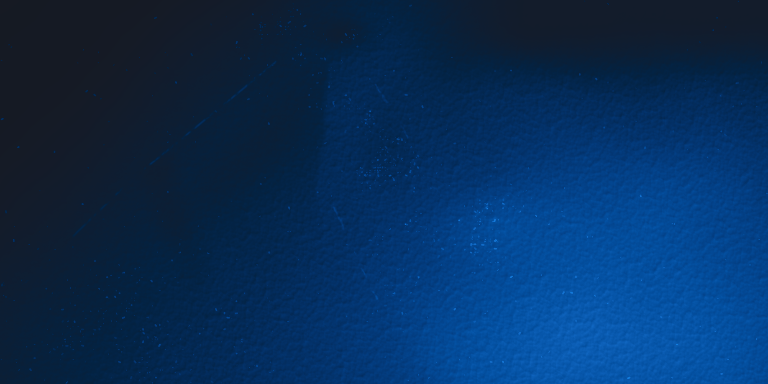
This background is drawn by a Shadertoy shader. Its source:

```glsl
// A dark, grained wall washed by blue light from the lower right.
// Soft elliptical glows and shadows set one light level, cellular relief adds
// leathery grain, and hashed fibres add worn dust; a ramp turns level into colour.

float hash(vec2 p) {
    vec3 q = fract(vec3(p.xyx) * 0.1031);
    q += dot(q, q.yzx + 33.33);
    return fract((q.x + q.y) * q.z);
}

vec2 hash2(vec2 p) { return vec2(hash(p), hash(p + 47.3)); }

// Soft elliptical spot: 1 at the centre, fading outward
float glow(vec2 p, vec2 centre, vec2 radius) {
    vec2 d = (p - centre) / radius;
    return exp(-dot(d, d));
}

float segmentDistance(vec2 p, vec2 a, vec2 b) {
    vec2 ab = b - a;
    return length(p - a - ab * clamp(dot(p - a, ab) / dot(ab, ab), 0.0, 1.0));
}

// Squared distance to the nearest jittered cell point
float cellular(vec2 p) {
    vec2 cell = floor(p);
    float nearest = 2.0;
    for (int y = -1; y <= 1; y++)
    for (int x = -1; x <= 1; x++) {
        vec2 c = cell + vec2(x, y);
        vec2 d = c + hash2(c) - p;
        nearest = min(nearest, dot(d, d));
    }
    return nearest;
}

// Layered, rotated and bent sines give cloudy variation in -1..1
float clouds(vec2 p) {
    float sum = 0.0, weight = 0.5;
    for (int i = 0; i < 5; i++) {
        sum += weight * sin(p.x + 1.3 * sin(p.y)) * cos(p.y + sin(0.7 * p.x));
        p = mat2(1.5, 1.1, -1.1, 1.5) * p + 2.7;
        weight *= 0.6;
    }
    return sum;
}

// Slope of the cellular surface, lit from the upper left
float relief(vec2 p, float scale) {
    vec2 q = p * scale + 0.5 * clouds(p * scale * 0.3);
    vec2 lean = vec2(-0.15, 0.28);
    return cellular(q + lean) - cellular(q - lean);
}

// Short bright fibres at random angles; density is the share of cells lit
float fibres(vec2 p, float scale, float density) {
    vec2 q = p * scale, cell = floor(q);
    float angle = 6.2832 * hash(cell + 5.7);
    vec2 along = 0.22 * hash(cell + 29.0) * vec2(cos(angle), sin(angle));
    vec2 centre = 0.4 + 0.2 * hash2(cell);
    float d = segmentDistance(fract(q), centre - along, centre + along);
    float lit = step(hash(cell + 91.7), density) * (0.3 + 0.7 * hash(cell + 13.1));
    return lit * smoothstep(0.34, 0.08, d);
}

// Thin line that breaks up along its length
float scratch(vec2 p, vec2 a, vec2 b) {
    float d = segmentDistance(p + 0.004 * clouds(p * 40.0), a, b);
    return smoothstep(0.005, 0.0, d) * smoothstep(-0.1, 0.4, clouds(p * 33.0));
}

float lightLevel(vec2 p) {
    vec2 q = p + 0.025 * vec2(clouds(p * 5.0), clouds(p * 5.0 + 8.0));
    // Main light, its brighter spots and the hazy column
    float level = 0.197 + 0.47 * glow(q, vec2(1.62, 0.1), vec2(0.83, 0.62));
    level += 0.07 * glow(q, vec2(1.28, 0.41), vec2(0.12, 0.09));
    level += 0.05 * glow(q, vec2(1.78, 0.5), vec2(0.4, 0.17));
    level += 0.06 * glow(q, vec2(0.95, 0.78), vec2(0.15, 0.23));
    level += 0.06 * glow(q, vec2(0.55, 0.0), vec2(0.4, 0.22));
    level += 0.05 * glow(q, vec2(1.35, 0.06), vec2(0.3, 0.14)) * smoothstep(-0.03, 0.03, q.x + 0.8 * q.y - 1.13);
    // Shaded corners: upper left, and a band at upper right
    level -= 0.06 * smoothstep(0.2, 0.95, q.y - 0.9 * q.x + 0.25);
    float band = smoothstep(-0.1, 0.12, q.y - 0.82) * smoothstep(1.0, 1.4, q.x);
    level = mix(level, 0.162, 0.94 * band);
    // Wedge with a crisp right side, and small dark stains
    float rightSide = smoothstep(0.012, -0.012, q.x - 0.845);
    float leftSide = smoothstep(-0.1, 0.1, q.x - 0.85 + 0.95 * (0.86 - q.y));
    level -= 0.05 * rightSide * leftSide * smoothstep(0.25, 0.65, q.y) * smoothstep(0.87, 0.8, q.y);
    level -= 0.022 * smoothstep(0.08, 0.0, segmentDistance(q, vec2(0.41, 0.55), vec2(0.51, 0.29)));
    level -= 0.07 * glow(q, vec2(0.9, 0.9), vec2(0.07, 0.05)) + 0.05 * glow(q, vec2(1.02, 0.63), vec2(0.07, 0.1));
    return level + 0.018 * clouds(p * 7.0) * smoothstep(0.14, 0.35, level);
}

// Charcoal through navy to bright blue
vec3 blueRamp(float level) {
    float red = mix(0.085, 0.01, smoothstep(0.13, 0.28, level)) + 0.06 * smoothstep(0.6, 0.8, level);
    return vec3(red, 0.08 + 0.1 * level + 0.43 * level * level, level);
}

void mainImage(out vec4 fragColor, in vec2 fragCoord) {
    vec2 p = fragCoord / iResolution.y;
    p.x += 1.0 - 0.5 * iResolution.x / iResolution.y;
    float level = max(lightLevel(p), 0.138);
    // Grain grows with the light
    float grain = relief(p, 62.0) + 0.9 * relief(p + 3.0, 115.0);
    level += 0.058 * grain * smoothstep(0.15, 0.38, level);
    // Clumped dust along the column, bright spot and lower left
    float dust = 0.3 * glow(p, vec2(0.95 + 0.25 * (0.7 - p.y), 0.62), vec2(0.1, 0.33));
    dust += 0.3 * glow(p, vec2(0.75, 0.91), vec2(0.09, 0.07)) + 0.25 * glow(p, vec2(1.29, 0.4), vec2(0.1, 0.09));
    dust += 0.1 * glow(p, vec2(0.3, 0.12), vec2(0.35, 0.2));
    dust = dust * smoothstep(-0.3, 0.5, clouds(p * 17.0)) + 0.004;
    level += 0.24 * fibres(p, 95.0, dust) + 0.17 * fibres(p + 5.0, 150.0, dust);
    // Broken scratches along the ridge and the column
    float lines = scratch(p, vec2(0.72, 0.84), vec2(0.34, 0.53)) + 0.6 * scratch(p, vec2(0.34, 0.53), vec2(0.02, 0.22));
    lines += scratch(p, vec2(0.98, 0.78), vec2(1.15, 0.49)) + scratch(p, vec2(0.87, 0.46), vec2(0.98, 0.22));
    level += 0.14 * lines;
    fragColor = vec4(clamp(blueRamp(level), 0.0, 1.0), 1.0);
}
```
